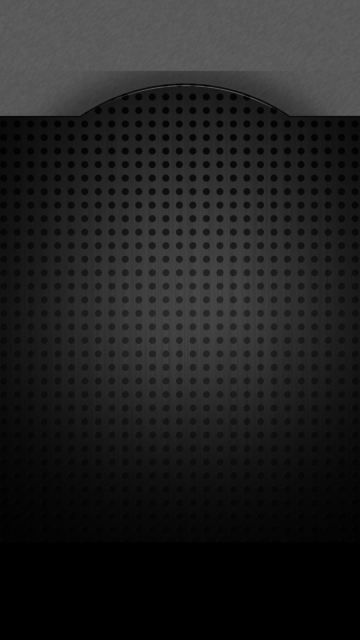
A WebGL 2 fragment shader for this background:

```glsl
#version 300 es
precision highp float;

uniform vec2 u_resolution;
out vec4 fragColor;

// Lengths are in canvas widths; y runs down from the top edge.
const float PANEL_TOP = 0.322;
const float PANEL_END = 1.507;
const vec2 ARC_CENTER = vec2(0.514, 0.748);
const float ARC_RADIUS = 0.516;
const float HOLE_PITCH = 0.03755;
const float HOLE_RADIUS = 0.0098;
const vec2 HOLE_ORIGIN = vec2(0.0100, 0.3445);

float hash(vec2 p) {
    return fract(sin(dot(p, vec2(127.1, 311.7))) * 43758.5453);
}

float valueNoise(vec2 p) {
    vec2 cell = floor(p);
    vec2 f = fract(p);
    f = f * f * (3.0 - 2.0 * f);
    float top = mix(hash(cell), hash(cell + vec2(1.0, 0.0)), f.x);
    float bottom = mix(hash(cell + vec2(0.0, 1.0)), hash(cell + vec2(1.0)), f.x);
    return mix(top, bottom, f.y);
}

// Coverage of the negative side of a signed distance.
float coverage(float d, float pixel) {
    return smoothstep(0.75 * pixel, -0.75 * pixel, d);
}

// Woven grey header, shaded around the raised arc.
float headerShade(vec2 p, float arc, float pixel) {
    float weave = valueNoise(vec2(p.x + p.y, (p.x - p.y) * 0.4) * 190.0) - 0.5;
    float shade = 0.35 + 0.035 * weave;
    float band = coverage(0.197 - p.y, pixel);
    float falloff = max(arc, 0.0) / 0.065;
    return shade * (1.0 - band * (0.02 + 0.36 * exp(-falloff * falloff)));
}

// Brushed metal lit by a soft central glow.
float metalShade(vec2 p) {
    vec2 spread = vec2(0.46, p.y < 0.84 ? 0.61 : 0.41);
    vec2 q = (p - vec2(0.535, 0.84)) / spread;
    float glow = 0.005 + 0.26 * exp(-dot(q, q));
    float streak = valueNoise(p * vec2(230.0, 5.0)) - 0.5;
    return glow * (1.0 + 0.14 * streak);
}

// Punched holes, each with a faint lit rim on the upper left.
float perforate(float metal, vec2 p, float pixel) {
    vec2 local = (fract((p - HOLE_ORIGIN) / HOLE_PITCH + 0.5) - 0.5) * HOLE_PITCH;
    float d = length(local) - HOLE_RADIUS;
    float depth = mix(0.15, 0.60, smoothstep(0.32, 0.90, p.y));
    float side = smoothstep(0.2, 1.0, dot(local, vec2(-0.8, -0.6)) / HOLE_RADIUS);
    float rim = coverage(abs(d) - 0.0009, pixel) * side;
    float shade = mix(metal, metal * depth, coverage(d, pixel));
    return shade + rim * 0.035 * smoothstep(0.35, 1.0, p.y);
}

void main() {
    float pixel = 1.0 / u_resolution.x;
    vec2 p = vec2(gl_FragCoord.x, u_resolution.y - gl_FragCoord.y) * pixel;
    float arc = length(p - ARC_CENTER) - ARC_RADIUS;
    float panel = min(PANEL_TOP - p.y, arc);

    float metal = perforate(metalShade(p), p, pixel);
    metal *= mix(0.3, 1.0, smoothstep(0.0, 0.006, -panel));

    // Bright bevel just inside the arc
    float bevel = coverage(abs(arc + 0.006) - 0.0012, pixel);
    bevel *= smoothstep(PANEL_TOP, PANEL_TOP - 0.05, p.y);
    bevel *= smoothstep(0.24, 0.45, p.x);
    metal += 0.26 * bevel;

    // Black footer below the perforated sheet
    metal *= coverage(p.y - PANEL_END, pixel);

    float shade = mix(headerShade(p, arc, pixel), metal, coverage(panel, pixel));
    fragColor = vec4(vec3(shade), 1.0);
}
```
